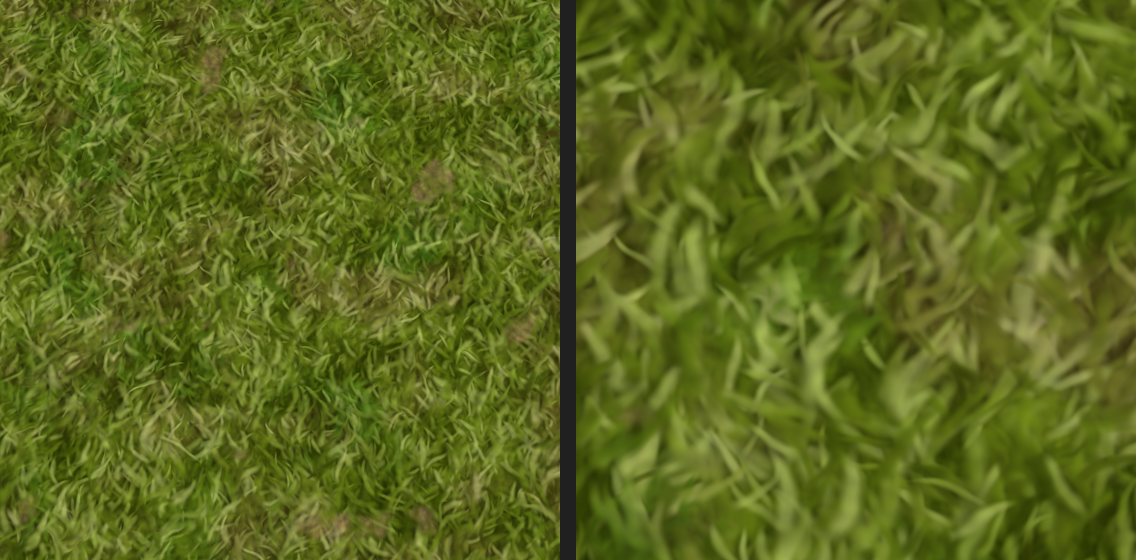
Left, the full canvas; right, a detail of the centre.
Give the GLSL for this texture, as a Shadertoy shader.

```glsl
// Rough sunlit lawn: soft overlapping grass blades with dry and bare patches.
#define LAYERS 10
#define CELL 0.034
#define BLADE_WIDTH 0.18
#define SPREAD 1.05
#define DRYNESS 0.36
#define CONTRAST 1.05
#define DEPTH 0.22
#define WOBBLE 0.0035
#define SHADOW 0.13

const vec3 SHADE = vec3(0.19, 0.245, 0.01);
const vec3 LEAF  = vec3(0.38, 0.46, 0.07);
const vec3 SHINE = vec3(0.60, 0.66, 0.32);
const vec3 LUSH  = vec3(0.28, 0.45, 0.08);
const vec3 EARTH = vec3(0.26, 0.23, 0.06);
const vec3 STRAW = vec3(0.46, 0.45, 0.17);
const vec3 HUSK  = vec3(0.68, 0.65, 0.42);
const vec3 SOIL  = vec3(0.52, 0.43, 0.28);

vec4 hash4(vec3 p) {
    vec4 q = fract(p.xyzx * vec4(0.1031, 0.1030, 0.0973, 0.1099));
    q += dot(q, q.wzxy + 33.33);
    return fract((q.xxyz + q.yzzw) * q.zywx);
}

vec2 gradientAt(vec2 cell) {
    float angle = 6.2832 * hash4(vec3(cell, 7.0)).x;
    return vec2(cos(angle), sin(angle));
}

// Gradient noise, roughly -0.7 to 0.7
float noise(vec2 p) {
    vec2 i = floor(p), f = fract(p);
    vec2 u = f * f * f * (f * (f * 6.0 - 15.0) + 10.0);
    vec2 e = vec2(1.0, 0.0);
    float low = mix(dot(gradientAt(i), f), dot(gradientAt(i + e), f - e), u.x);
    float high = mix(dot(gradientAt(i + e.yx), f - e.yx),
                     dot(gradientAt(i + 1.0), f - 1.0), u.x);
    return mix(low, high, u.y);
}

float fbm(vec2 p) {
    return noise(p) + 0.5 * noise(p * 2.1 + 13.7) + 0.25 * noise(p * 4.3 + 41.2);
}

vec3 ramp(vec3 low, vec3 mid, vec3 high, float t) {
    return mix(mix(low, mid, clamp(2.0 * t, 0.0, 1.0)), high, clamp(2.0 * t - 1.0, 0.0, 1.0));
}

vec3 grassColor(float tone, float dry, float lush) {
    vec3 green = ramp(SHADE, mix(LEAF, LUSH, lush), SHINE, tone);
    return mix(green, ramp(EARTH, STRAW, HUSK, tone), dry);
}

// Curved tapering blade: x is coverage, y is side lighting, z is the soft shadow
vec3 blade(vec2 p, float angle, float halfLength, float width, float bend) {
    float c = cos(angle), s = sin(angle);
    p = vec2(c * p.x - s * p.y, s * p.x + c * p.y);
    float along = p.y / halfLength;
    float across = p.x - bend * (along * along - 0.4);
    float w = max(width * (1.0 - 0.4 * along * along - 0.2 * along), 0.02);
    float ends = smoothstep(1.0, 0.45, abs(along));
    float cover = ends * smoothstep(1.15 * w, 0.1 * w, abs(across));
    float shadow = ends * smoothstep(2.2 * w, 0.3 * w, abs(across + 0.6 * w));
    return vec3(cover, clamp(across / w, -1.0, 1.0), shadow);
}

void mainImage(out vec4 fragColor, in vec2 fragCoord) {
    vec2 uv = fragCoord / iResolution.y;
    // Blades shrink a little towards the far edge
    vec2 p = vec2(uv.x - 0.5, uv.y) / (1.0 - DEPTH * uv.y) + 3.0;

    // Patches of dry grass, lush grass and bare soil
    float dryPatch = smoothstep(-0.3, 0.55, fbm(p * 5.5) + DRYNESS - 0.4);
    float lushPatch = smoothstep(-0.1, 0.6, fbm(p * 4.0 + 27.0));
    float bare = smoothstep(0.36, 0.6, fbm(p * vec2(6.5, 7.0) + 61.0));
    // Light and shade of clumps, from broad to small
    float light = 0.34 * fbm(p * 7.0 + 83.0) + 0.30 * noise(p * 21.0 + 31.0);
    float swirl = 1.1 * noise(p * 8.0 + 19.0);
    vec2 wobble = WOBBLE * vec2(noise(p * 45.0), noise(p * 45.0 + 77.0));

    // Dark undergrowth
    float thatch = 0.27 + 0.35 * fbm(p * vec2(55.0, 42.0));
    vec3 color = grassColor(thatch + light, dryPatch, lushPatch);
    color = mix(color, SOIL * (0.72 + 1.1 * thatch), 0.85 * bare);

    // Scattered blades, shorter and brighter towards the top; the last layer is sparse and long
    for (int layer = 0; layer < LAYERS; layer++) {
        float height = float(layer) / float(LAYERS - 1);
        bool tall = layer == LAYERS - 1;
        float cell = CELL * (tall ? 1.7 : mix(1.35, 0.85, fract(float(layer) * 0.382)));
        vec2 q = (p + wobble) / cell + float(layer) * vec2(3.37, 5.71);
        vec2 home = floor(q);
        for (int k = 0; k < 9; k++) {
            vec2 id = home + vec2(k % 3 - 1, k / 3 - 1);
            vec4 place = hash4(vec3(id, float(layer) + 1.0));
            vec4 look = hash4(vec3(id, float(layer) + 51.0));
            if (tall && look.w > 0.2) continue;

            float angle = (place.z * 2.0 - 1.0) * SPREAD + swirl + 0.1;
            float width = BLADE_WIDTH * mix(0.6, 1.3, look.y) * (tall ? 0.6 : 1.0);
            vec3 b = blade(q - id - place.xy, angle, mix(0.45, 0.98, place.w),
                           width, (look.x - 0.5) * 0.25);

            float tone = 0.03 + 0.80 * look.z + 0.18 * height + light;
            tone += 0.10 * b.y + (tall ? 0.12 : 0.0);
            float dry = clamp(dryPatch * 0.75 + (look.w - 0.6) * 0.5 + 0.3 * bare, 0.0, 1.0);
            float visible = 1.0 - 0.6 * bare;
            color *= 1.0 - SHADOW * b.z * visible * look.z;
            vec3 tint = grassColor(tone, dry, lushPatch * look.x * 1.3);
            color = mix(color, tint, 0.82 * b.x * visible);
        }
    }

    // Fine mottling and final contrast
    color *= 1.0 + 0.14 * noise(p * 85.0) + 0.18 * noise(p * 38.0 + 5.0);
    color = mix(vec3(0.38, 0.43, 0.125), color, CONTRAST);
    fragColor = vec4(clamp(color, 0.0, 1.0), 1.0);
}
```
